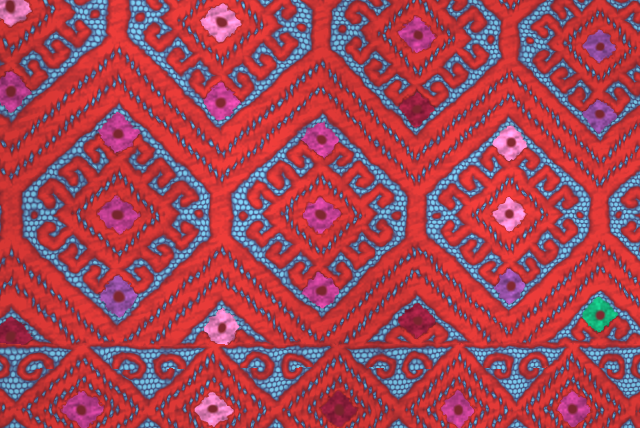
Reproduce this pattern procedurally as a WebGL 1 fragment shader.

```glsl
precision highp float;
// Handwoven cloth: staggered hooked diamonds between zigzag bands, with a latticed border below.
uniform vec2 u_resolution;

#define ROW_PITCH 0.95
#define HEX_TOP 0.525
#define HEX_SIDE 0.447
#define HEX_SLOPE 0.95
#define BORDER_TOP 0.195
#define BORDER_PITCH 0.63
#define SEAM_WIDTH 0.013
#define BEADS 38.0
#define RED vec3(0.88, 0.225, 0.215)
#define DARK_RED vec3(0.48, 0.15, 0.18)
#define BLUE vec3(0.47, 0.78, 0.91)
#define DEEP_BLUE vec3(0.27, 0.31, 0.49)

float hash(vec2 p) {
  return fract(sin(dot(p, vec2(127.1, 311.7))) * 43758.5453);
}

float noise(vec2 p) {
  vec2 i = floor(p), f = fract(p);
  f = f * f * (3.0 - 2.0 * f);
  return mix(mix(hash(i), hash(i + vec2(1.0, 0.0)), f.x),
             mix(hash(i + vec2(0.0, 1.0)), hash(i + vec2(1.0)), f.x), f.y);
}

float segment(vec2 p, vec2 a, vec2 b) {
  vec2 d = b - a;
  return length(p - a - d * clamp(dot(p - a, d) / dot(d, d), 0.0, 1.0));
}

// Dotted gap between two cords; negative inside the gap.
float seam(float d, float along) {
  return abs(d) - SEAM_WIDTH * (0.35 + 0.65 * sin(along * 200.0));
}

// Signed distance to a squarish notched blossom; negative inside.
float blossom(vec2 q) {
  float angle = atan(q.y, q.x + 0.00001);
  return length(q) - 0.081 - 0.007 * cos(4.0 * angle) - 0.005 * cos(8.0 * angle);
}

vec3 yarnColor(float h) {
  if (h < 0.30) return vec3(0.74, 0.24, 0.55);
  if (h < 0.55) return vec3(0.92, 0.50, 0.74);
  if (h < 0.77) return vec3(0.56, 0.30, 0.62);
  if (h < 0.87) return vec3(0.58, 0.12, 0.24);
  if (h < 0.92) return vec3(0.08, 0.66, 0.45);
  if (h < 0.96) return vec3(0.95, 0.62, 0.10);
  return vec3(0.70, 0.92, 0.90);
}

// Large diamonds: returns red thread depth, and the nearest blossom position and seed.
float diamonds(vec2 p, out vec2 bloom, out float seed) {
  vec2 period = vec2(1.0, 2.0 * ROW_PITCH);
  vec2 q = mod(p - vec2(0.5, 0.0) + 0.5 * period, period) - 0.5 * period;
  vec2 r = mod(p - vec2(0.0, ROW_PITCH) + 0.5 * period, period) - 0.5 * period;
  if (abs(r.y) + HEX_SLOPE * abs(r.x) < abs(q.y) + HEX_SLOPE * abs(q.x)) q = r;
  vec2 a = abs(q);
  float m = a.y + HEX_SLOPE * a.x;

  // Zigzag bands and upright bars
  float band = max((m - HEX_TOP) / 1.38, a.x - HEX_SIDE);
  band = min(band, seam((m - 0.65) / 1.38, p.x));

  // Nested centre with a dotted ring
  float s = (a.x + a.y) * 0.7071, t = (a.x - a.y) * 0.7071;
  float core = min(0.212 - s, seam(s - 0.138, p.x));

  // Hooks along each edge
  vec2 h = vec2(t - 0.15 * clamp(floor(t / 0.15 + 0.5), -1.0, 1.0), s);
  float hook = segment(h, vec2(-0.036, 0.19), vec2(-0.036, 0.313));
  hook = min(hook, segment(h, vec2(-0.036, 0.313), vec2(0.036, 0.313)));
  hook = min(hook, segment(h, vec2(0.036, 0.313), vec2(0.036, 0.268)));
  hook = min(hook, length(a - vec2(0.395, 0.0)) + 0.006);

  float tier = a.y > 0.22 ? sign(q.y) : 0.0;
  bloom = q - vec2(0.0, 0.39 * tier);
  seed = hash(floor((p - q) * 4.0 + 0.5) + vec2(7.0, tier * 3.0));
  return max(band, max(core, 0.028 - hook));
}

// Border: dotted diamonds with blossoms, between crossing cords and spirals.
float border(vec2 p, out vec2 bloom, out float seed) {
  vec2 q = mod(p + 0.5 * BORDER_PITCH, BORDER_PITCH) - 0.5 * BORDER_PITCH;
  float l = abs(q.x) + abs(q.y);
  float edge = (l - 0.5 * BORDER_PITCH) * 0.7071;
  bloom = q;
  seed = hash(floor((p - q) * 4.0 + 0.5) + vec2(31.0, 5.0));
  if (edge < 0.0) return seam((fract(l / 0.105) - 0.5) * 0.074, p.x);
  vec2 c = abs(q) - 0.5 * BORDER_PITCH + vec2(0.085, 0.105);
  float spiral = abs(length(c) - 0.049 - 0.009 * atan(c.y, c.x + 0.00001));
  return max(0.03 - edge, 0.019 - spiral);
}

void main() {
  vec2 p = gl_FragCoord.xy / u_resolution.y;
  float aa = 2.4 / u_resolution.y;
  vec2 w = p + 0.009 * (vec2(noise(p * 30.0), noise(p * 30.0 + 50.0)) - 0.5);

  // Cloth coordinates, gathering slightly towards the right
  float k = (w.x - 0.5176) / 0.4727;
  float grow = (1.0 + 0.074 * k) / 0.4727;
  vec2 cloth = vec2(k * (1.0 + 0.037 * k), (w.y - 0.498) * grow);

  vec2 bloom;
  float seed, thread;
  if (w.y > BORDER_TOP) thread = diamonds(cloth, bloom, seed);
  else thread = border(vec2(cloth.x + 0.04, (w.y - 0.043) * 2.2), bloom, seed);
  thread = max(thread, 0.016 - 2.2 * abs(w.y - BORDER_TOP));
  thread += 0.012 * (noise(p * 95.0) - 0.5);

  // Beaded ground weave, shaded beside raised thread
  vec2 b = cloth * BEADS;
  b.x += 0.5 * mod(floor(b.y), 2.0);
  vec2 bead = abs(fract(b) - 0.5);
  float lit = 1.0 - smoothstep(0.2, 0.65, length(bead));
  lit *= 0.25 + 0.75 * smoothstep(0.0, 0.018, -thread);
  vec3 ground = mix(DEEP_BLUE, BLUE, lit);

  // Rounded yarn with slanted fibres
  float fibre = noise(vec2(p.x * 30.0 + p.y * 12.0, p.y * 125.0 - p.x * 38.0));
  float fuzz = noise(p * 190.0);
  float relief = smoothstep(-0.006, 0.026, thread) * (0.60 + 0.62 * fibre) + 0.28 * (fuzz - 0.5);
  vec3 color = mix(ground, mix(DARK_RED, RED, clamp(relief, 0.0, 1.0)), smoothstep(-aa, aa, thread));

  // Blossoms with dark hearts and creased petals
  float petal = blossom(bloom) + 0.016 * (fuzz - 0.5);
  float crease = 0.5 + 0.5 * cos(4.0 * atan(bloom.y, bloom.x + 0.00001));
  vec3 silk = yarnColor(seed) * (0.62 + 0.18 * crease + 0.32 * fibre + 0.25 * fuzz);
  silk = mix(DARK_RED, silk, smoothstep(0.016, 0.034, length(bloom)));
  color *= 1.0 - 0.25 * (1.0 - smoothstep(0.0, 0.015, petal));
  color = mix(color, silk, 1.0 - smoothstep(-aa, aa, petal));

  // Uneven fading
  color *= 0.92 + 0.18 * noise(p * 3.5);
  gl_FragColor = vec4(color, 1.0);
}
```
